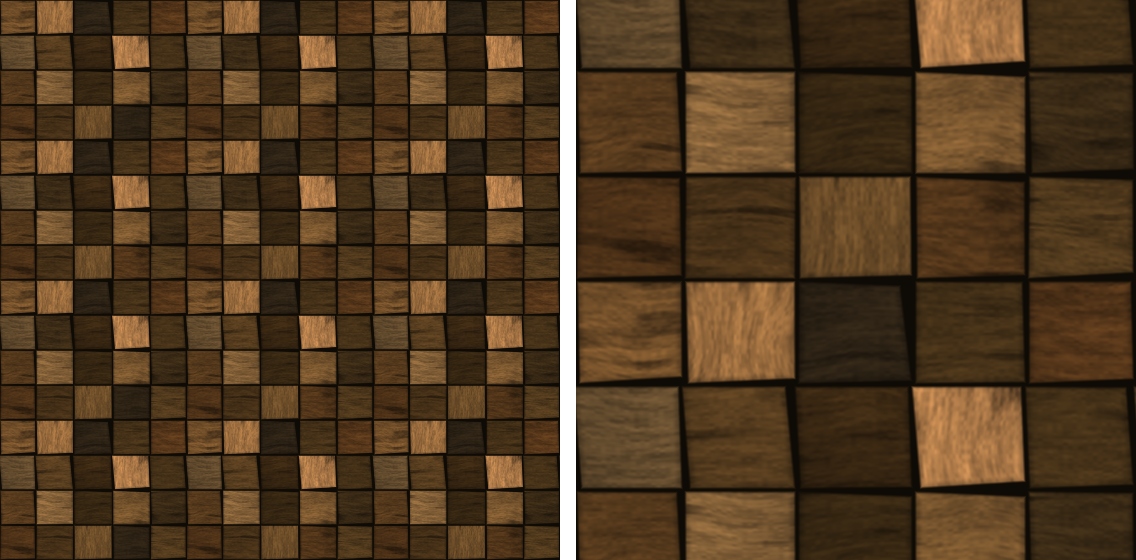
Left: the whole. Right: its middle third, enlarged.
Write a three.js fragment shader that draws this texture.

```glsl
// Wall of sawn wood blocks, 15 across and 16 down, from a motif of 5 by 4 blocks.
// Each block takes its tone and hue from the motif, its grain from stretched noise,
// and skewed edges with shadow wedges that make it look tilted.
varying vec2 vUv;

float hash(vec2 p) {
  vec3 q = fract(vec3(p.xyx) * 0.1031);
  q += dot(q, q.yzx + 33.33);
  return fract((q.x + q.y) * q.z);
}

float noise(vec2 p) {
  vec2 i = floor(p), f = fract(p);
  f = f * f * (3.0 - 2.0 * f);
  return mix(mix(hash(i), hash(i + vec2(1.0, 0.0)), f.x),
             mix(hash(i + vec2(0.0, 1.0)), hash(i + 1.0), f.x), f.y);
}

// 1 where the motif cell is the given column and row
float isCell(vec2 m, float column, float row) {
  return 1.0 - step(0.5, abs(m.x - column) + abs(m.y - row));
}

// Five columns of four rows, top row first
float pick(vec2 m, vec4 a, vec4 b, vec4 c, vec4 d, vec4 e) {
  vec4 column = m.x < 0.5 ? a : m.x < 1.5 ? b : m.x < 2.5 ? c : m.x < 3.5 ? d : e;
  return dot(column, 1.0 - step(0.5, abs(m.y - vec4(0.0, 1.0, 2.0, 3.0))));
}

// Hue: -1 grey, 0 olive brown, 1 red brown
vec3 woodColor(float tone, float hue) {
  vec3 olive = vec3(1.0, 0.71, 0.29 + 0.2 * tone);
  vec3 tint = mix(olive, vec3(1.0, 0.78, 0.5), max(-hue, 0.0));
  return tone * mix(tint, vec3(1.0, 0.61, 0.28), max(hue, 0.0));
}

// Fibres along x: long streaks, fine pores and a few dark veins
float grain(vec2 p, vec2 seed) {
  p.y += 0.16 * noise(p * vec2(1.6, 1.2) + seed) + 0.12 * (hash(seed) - 0.5) * p.x;
  float streaks = noise(p * vec2(2.0, 13.0) + seed) - 0.5;
  float fibres = noise(p * vec2(5.0, 30.0) + seed + 41.0) - 0.5;
  float pores = noise(p * vec2(22.0, 38.0) + seed + 83.0) - 0.5;
  float vein = smoothstep(0.76, 0.95, noise(p * vec2(1.3, 7.0) + seed + 127.0));
  return 1.0 + 0.23 * streaks + 0.24 * fibres + 0.18 * pores - 0.3 * vein;
}

void main() {
  // Uneven grid, counted from the top left
  vec2 g = vec2(vUv.x * 15.0, (1.0 - vUv.y) * 16.0);
  float row = floor(g.y);
  float rowSeed = mod(row, 4.0);
  g.x += 0.035 * sin(g.x * 6.2831853 / 5.0);
  g.x += 0.06 * (hash(vec2(rowSeed, 7.0)) - 0.5);
  g.x += 0.07 * (hash(vec2(rowSeed, 19.0)) - 0.5) * (fract(g.y) - 0.5);
  vec2 cell = mod(floor(g), vec2(15.0, 16.0));
  vec2 f = fract(g);
  vec2 motif = mod(cell, vec2(5.0, 4.0));
  vec2 group = floor((cell + 0.5) / vec2(5.0, 4.0));

  // Tone and hue of each block in the motif
  float tone = pick(motif,
    vec4(0.45, 0.38, 0.34, 0.30), vec4(0.61, 0.34, 0.50, 0.28),
    vec4(0.18, 0.22, 0.21, 0.42), vec4(0.27, 0.69, 0.47, 0.31),
    vec4(0.34, 0.26, 0.23, 0.31));
  float hue = pick(motif,
    vec4(0.2, -0.7, 0.4, 0.7), vec4(0.1, 0.1, -0.3, 0.2),
    vec4(-0.8, 0.3, 0.0, 0.0), vec4(0.0, 0.1, 0.0, 0.6),
    vec4(0.8, 0.0, -0.2, 0.0));

  // Some groups swap two of their blocks for darker ones
  bool darkGroup = abs(group.y - 1.0) < 0.5 || abs(2.0 * group.x + group.y - 2.0) < 0.5;
  float swapOlive = isCell(motif, 1.0, 1.0) * (darkGroup ? 1.0 : 0.0);
  float swapGrey = isCell(motif, 3.0, 3.0)
    * (group.x < 0.5 && abs(group.y - 1.0) > 0.5 ? 1.0 : 0.0);
  tone = mix(mix(tone, 0.24, swapOlive), 0.18, swapGrey);
  hue = mix(mix(hue, -0.2, swapOlive), -0.7, swapGrey);
  tone *= 0.97 + 0.06 * hash(cell + 61.0);

  // Grain runs upright on the palest blocks and on one olive block
  bool upright = tone > 0.55 || isCell(motif, 2.0, 3.0) > 0.5;
  vec2 seed = motif * 17.0 + 5.0 + 211.0 * (swapOlive + swapGrey);
  vec3 color = woodColor(tone, hue) * grain(upright ? f.yx : f, seed);

  // Tilted face
  vec2 slope = vec2(hash(motif + 3.0), hash(motif + 29.0)) - 0.5;
  color *= 1.0 + 0.3 * dot(slope, f - 0.5);

  // Skewed edges; pale blocks stand proud and open a wedge below
  vec4 wedge = vec4(hash(motif + 11.0), hash(motif + 23.0),
                    hash(motif + 37.0), hash(motif + 53.0));
  wedge = 0.06 * wedge * wedge * wedge;
  wedge.w += 0.07 * smoothstep(0.4, 0.65, tone) * hash(motif + 71.0);
  wedge.w += 0.06 * isCell(motif, 3.0, 1.0) + 0.05 * isCell(motif, 0.0, 0.0);
  wedge.y += 0.11 * isCell(motif, 2.0, 0.0);
  float left = f.x - wedge.x * f.y;
  float right = 1.0 - f.x - wedge.y * (1.0 - f.y);
  float top = f.y - wedge.z * f.x;
  float bottom = 1.0 - f.y - wedge.w * f.x;
  float edge = min(min(left, right), min(top, bottom));

  // Soft contact shade, thin lit upper rim, then the dark gap
  color *= mix(0.72, 1.0, smoothstep(0.0, 0.09, edge));
  color *= 1.0 + 0.12 * smoothstep(0.02, 0.045, top) * (1.0 - smoothstep(0.045, 0.08, top));
  vec3 gapColor = vec3(0.055, 0.04, 0.018);
  color = mix(gapColor, color, smoothstep(0.002, 0.034, edge));
  gl_FragColor = vec4(color, 1.0);
}
```
